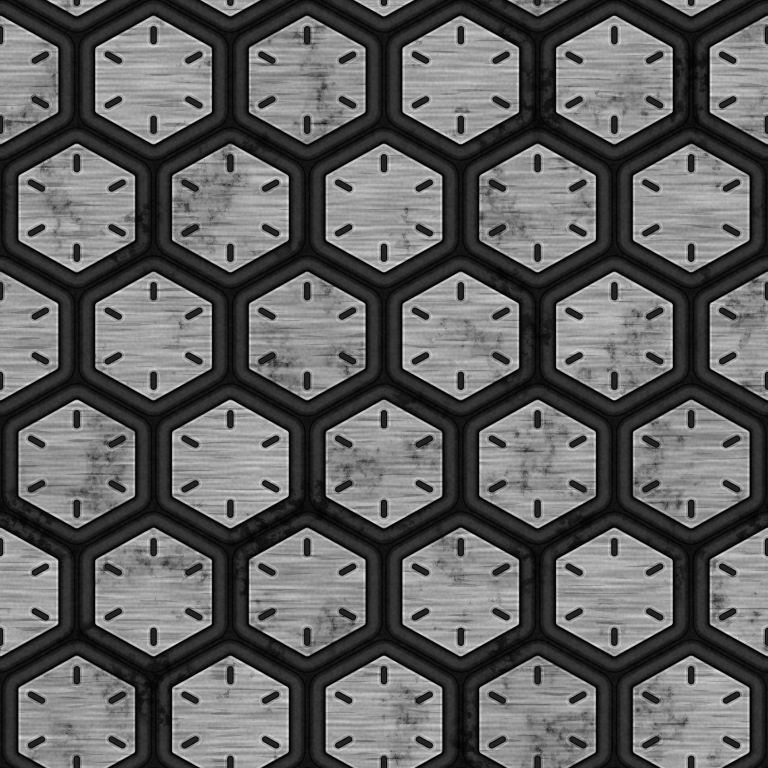
Give the GLSL for this pattern, as a Shadertoy shader.

```glsl
#define COLUMNS 5.0
#define ROW_PAIRS 3.0
#define GRID_SHIFT vec2(0.1, 0.0625)
#define PLATE_APOTHEM 0.381
#define CORNER_RADIUS 0.025
#define SLOT_ORBIT 0.303
#define SLOT_HALF_LENGTH 0.041
#define SLOT_RADIUS 0.021
#define PLATE_GRAY 0.615
#define BRUSH_STRENGTH 0.17
#define GRIME_STRENGTH 0.13

const float SECTOR = 1.0471976;

float hash(vec2 p) {
    vec3 q = fract(vec3(p.xyx) * 0.1031);
    q += dot(q, q.yzx + 33.33);
    return fract((q.x + q.y) * q.z);
}

float cornerSlope(vec2 cell, vec2 offset, vec2 period) {
    float angle = 6.2831853 * hash(mod(cell, period) + 7.0);
    return dot(vec2(cos(angle), sin(angle)), offset);
}

// Gradient noise that wraps after one canvas
float noise(vec2 uv, vec2 period) {
    vec2 p = uv * period, c = floor(p), f = p - c;
    vec2 w = f * f * f * (f * (f * 6.0 - 15.0) + 10.0);
    vec2 e = vec2(1.0, 0.0);
    float low = mix(cornerSlope(c, f, period), cornerSlope(c + e.xy, f - e.xy, period), w.x);
    float high = mix(cornerSlope(c + e.yx, f - e.yx, period), cornerSlope(c + e.xx, f - e.xx, period), w.x);
    return mix(low, high, w.y);
}

float fbm(vec2 uv, float period) {
    float sum = 0.0, amplitude = 1.0;
    for (int i = 0; i < 5; i++) {
        sum += amplitude * noise(uv, vec2(period));
        period *= 2.0;
        amplitude *= 0.6;
    }
    return sum;
}

// Pointy-top hexagon, exact distance
float hexDistance(vec2 p, float apothem) {
    const vec3 k = vec3(-0.8660254, 0.5, 0.5773503);
    p = abs(p.yx);
    p -= 2.0 * min(dot(k.xy, p), 0.0) * k.xy;
    p -= vec2(clamp(p.x, -k.z * apothem, k.z * apothem), apothem);
    return length(p) * sign(p.y);
}

// Six radial capsules
float slotDistance(vec2 p) {
    float angle = atan(p.x, p.y);
    angle -= SECTOR * round(angle / SECTOR);
    vec2 s = length(p) * vec2(sin(angle), cos(angle));
    s.y -= SLOT_ORBIT;
    s.y -= clamp(s.y, -SLOT_HALF_LENGTH, SLOT_HALF_LENGTH);
    return length(s) - SLOT_RADIUS;
}

float fill(float d, float soft) { return 1.0 - smoothstep(-soft, soft, d); }

float stroke(float d, float halfWidth, float soft) { return fill(abs(d) - halfWidth, soft); }

void mainImage(out vec4 fragColor, in vec2 fragCoord) {
    vec2 uv = fragCoord / iResolution.xy;
    float soft = 0.7 * COLUMNS / iResolution.x;

    // Nearest centre of two interleaved grids
    vec2 grid = (uv - GRID_SHIFT) * vec2(COLUMNS, ROW_PAIRS);
    vec2 stretch = vec2(1.0, 1.7320508);
    vec2 a = grid - round(grid);
    vec2 b = grid - 0.5 - round(grid - 0.5);
    vec2 local = length(a * stretch) < length(b * stretch) ? a : b;
    vec2 id = mod(round((grid - local) * 2.0), 2.0 * vec2(COLUMNS, ROW_PAIRS));
    vec2 p = local * stretch;
    float tone = hash(id + 3.0);

    float plate = hexDistance(p, PLATE_APOTHEM - CORNER_RADIUS) - CORNER_RADIUS;
    float outline = hexDistance(p, 0.36) - 0.127;
    float slot = slotDistance(p);

    // Shared wear
    float patches = fbm(uv, 9.0);
    float speckle = fbm(uv + 0.37, 64.0);
    float grain = noise(uv, vec2(240.0));

    // Rubber frame: soft raised ring, dark valley, fine outline
    float ring = smoothstep(0.005, 0.045, plate) * (1.0 - smoothstep(0.066, 0.098, plate));
    float frame = mix(0.075, 0.205, ring) + 0.035 * grain + 0.02 * speckle;
    frame += 0.025 * stroke(outline + 0.012, 0.003, soft);
    frame *= 1.0 - 0.7 * stroke(outline, 0.004, soft);
    float soot = smoothstep(0.1, 0.5, fbm(uv + 0.61, 5.0)) * smoothstep(-0.25, 0.4, speckle);
    frame *= 1.0 - 0.65 * soot;

    // Brushed plate with stains and pits
    float brush = noise(uv, vec2(7.0, 190.0)) + 0.7 * noise(uv + 0.19, vec2(22.0, 250.0));
    float metal = PLATE_GRAY + 0.05 * (tone - 0.5) + BRUSH_STRENGTH * brush + 0.05 * grain;
    float stain = smoothstep(0.05, 0.45, patches + 0.3 * (0.5 - tone));
    metal -= GRIME_STRENGTH * stain * (0.55 + 0.8 * smoothstep(-0.1, 0.3, speckle));
    metal -= 0.16 * smoothstep(0.35, 0.65, speckle) * smoothstep(-0.15, 0.3, patches);
    metal -= 0.12 * smoothstep(0.28, 0.42, noise(uv + 0.43, vec2(16.0, 200.0)));

    // Bright rim and slot bevels
    metal += 0.13 * stroke(plate + 0.011, 0.005, soft);
    metal += 0.09 * stroke(slot - 0.017, 0.005, soft);
    metal -= 0.05 * stroke(slot - 0.007, 0.004, soft);
    float slotGray = mix(0.05, 0.135, fill(slot + 0.008, soft)) + 0.02 * grain;
    metal = mix(metal, slotGray, fill(slot, soft));

    float gray = mix(frame, metal, fill(plate, soft));
    gray = mix(gray, 0.02, stroke(plate - 0.007, 0.006, soft));
    fragColor = vec4(vec3(clamp(gray, 0.0, 1.0)), 1.0);
}
```
